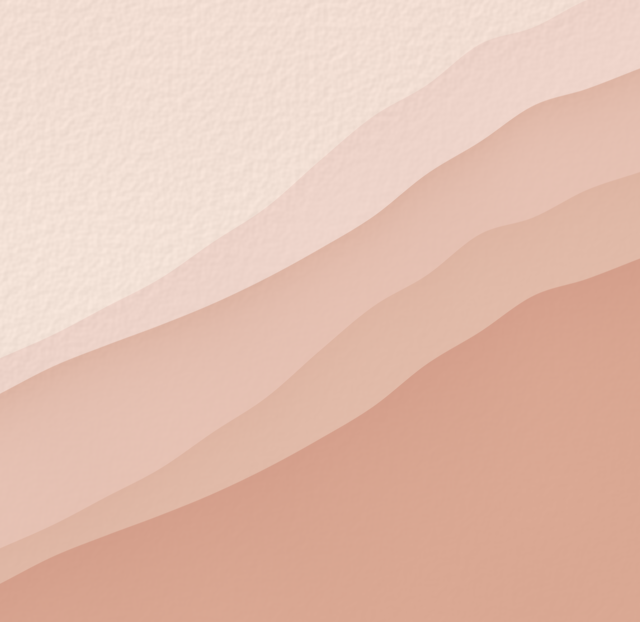
A Shadertoy shader for this background:

```glsl
// Layered paper hills in blush tones, rising from lower left to upper right.
// Two smooth ridge profiles are each used twice, the second time lowered;
// every sheet is tinted by its depth below the ridge and given a paper grain.

const int KNOTS = 13;
const float SHEET_DROP = 0.3056;  // vertical distance between repeated ridges

// Ridge heights at evenly spaced positions across the canvas
const float UPPER_RIDGE[KNOTS] = float[KNOTS](
    0.424, 0.462, 0.507, 0.552, 0.611, 0.667, 0.742,
    0.813, 0.863, 0.929, 0.956, 1.000, 1.029);
const float LOWER_RIDGE[KNOTS] = float[KNOTS](
    0.367, 0.411, 0.445, 0.477, 0.512, 0.553, 0.600,
    0.652, 0.720, 0.772, 0.830, 0.857, 0.890);

// Catmull-Rom curve through the ridge heights, x in 0..1
float ridgeHeight(float x, float heights[KNOTS]) {
    float s = clamp(x, 0.0, 1.0) * float(KNOTS - 1);
    int i = min(int(s), KNOTS - 2);
    float t = s - float(i);
    float b = heights[i];
    float c = heights[i + 1];
    float a = i > 0 ? heights[i - 1] : 2.0 * b - c;
    float d = i < KNOTS - 2 ? heights[i + 2] : 2.0 * c - b;
    return b + 0.5 * t * (c - a
        + t * (2.0 * a - 5.0 * b + 4.0 * c - d
        + t * (3.0 * (b - c) + d - a)));
}

// Gradient noise
vec2 hashGradient(vec2 cell) {
    float angle = 6.2832 * fract(sin(dot(cell, vec2(127.1, 311.7))) * 43758.5);
    return vec2(cos(angle), sin(angle));
}

float gradientNoise(vec2 p) {
    vec2 i = floor(p);
    vec2 f = p - i;
    vec2 u = f * f * f * (f * (f * 6.0 - 15.0) + 10.0);
    vec2 e = vec2(1.0, 0.0);
    float bottom = mix(dot(hashGradient(i), f),
                       dot(hashGradient(i + e.xy), f - e.xy), u.x);
    float top = mix(dot(hashGradient(i + e.yx), f - e.yx),
                    dot(hashGradient(i + e.xx), f - e.xx), u.x);
    return mix(bottom, top, u.y);
}

// Relief of the paper fibres, lit from the upper left
float paperRelief(vec2 p) {
    vec2 toLight = vec2(-0.0025, 0.0025);
    float relief = 0.0;
    float scale = 60.0;
    float weight = 1.0;
    for (int octave = 0; octave < 2; octave++) {
        relief += weight * (gradientNoise(p * scale)
                          - gradientNoise((p + toLight) * scale));
        scale *= 2.2;
        weight *= 0.6;
    }
    return relief;
}

// Lay one sheet over the colour below it; the shade fades away from the ridge
vec3 laySheet(vec3 under, float depth, vec3 ridgeTint, vec3 bodyTint,
              float fade, float edge) {
    vec3 sheet = mix(bodyTint, ridgeTint, exp(-max(depth, 0.0) / fade));
    return mix(under, sheet, smoothstep(-edge, edge, depth));
}

void mainImage(out vec4 fragColor, in vec2 fragCoord) {
    vec2 uv = fragCoord / iResolution.xy;
    vec2 p = fragCoord / iResolution.y;
    float edge = 1.0 / iResolution.y;

    float upper = ridgeHeight(uv.x, UPPER_RIDGE) - uv.y;
    float lower = ridgeHeight(uv.x, LOWER_RIDGE) - uv.y;

    // Back sheet, a little rosier towards the top
    vec3 color = mix(vec3(0.949, 0.882, 0.839), vec3(0.945, 0.867, 0.824),
                     smoothstep(0.5, 1.0, uv.y));

    // Sheets from back to front
    vec3 blush = mix(vec3(0.929, 0.831, 0.792), vec3(0.933, 0.831, 0.792), uv.x);
    color = laySheet(color, upper, vec3(0.925, 0.820, 0.780), blush, 0.05, edge);
    color = laySheet(color, lower, vec3(0.867, 0.706, 0.639),
                     vec3(0.902, 0.760, 0.704), 0.055, edge);
    color = laySheet(color, upper - SHEET_DROP, vec3(0.870, 0.708, 0.636),
                     vec3(0.884, 0.734, 0.664), 0.07, edge);
    color = laySheet(color, lower - SHEET_DROP, vec3(0.833, 0.622, 0.545),
                     vec3(0.855, 0.660, 0.577), 0.13, edge);

    // Grain is strongest on the back sheet; broad mottling is everywhere
    float grain = mix(0.045, 0.018, smoothstep(-0.05, 0.1, upper));
    grain *= mix(1.0, 0.4, smoothstep(-0.02, 0.05, lower));
    color += grain * paperRelief(p);
    color += 0.006 * gradientNoise(p * 4.0 + 7.0);

    fragColor = vec4(color, 1.0);
}
```
